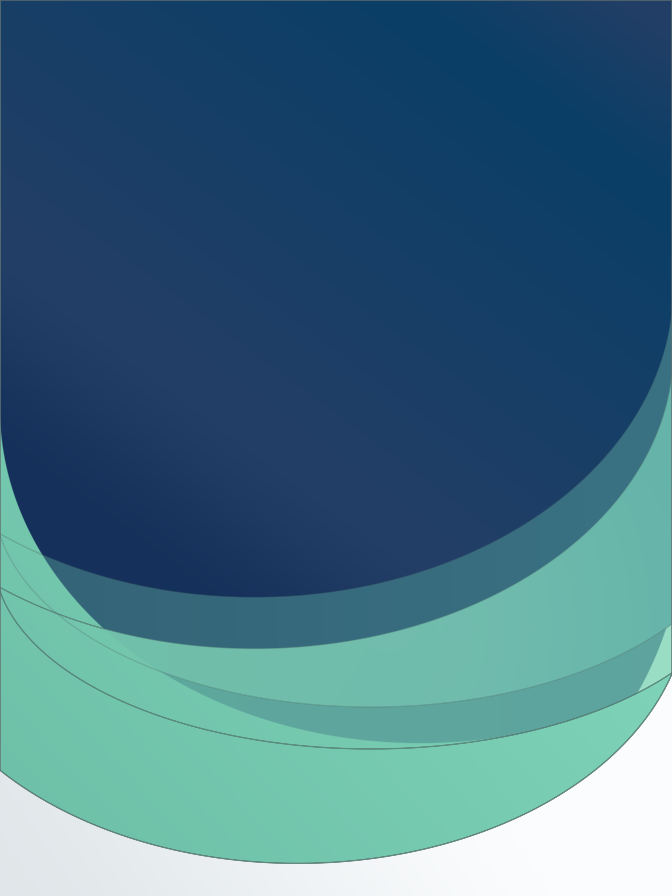
Reproduce this background procedurally as a Shadertoy shader.

```glsl
// Approximate distance to an ellipse whose sides continue straight upward
float bowl(vec2 p, vec2 centre, vec2 radii) {
    vec2 q = p - centre;
    q.y = min(q.y, -0.01);
    float k = length(q / radii);
    return k * (k - 1.0) / length(q / (radii * radii));
}

// Coverage of the inside of a shape
float fill(float d, float aa) {
    return 1.0 - smoothstep(-aa, aa, d);
}

// Coverage of a thin outline
float stroke(float d, float halfWidth, float aa) {
    return 1.0 - smoothstep(halfWidth, halfWidth + aa, abs(d));
}

// Diagonal navy sheen with four stops
vec3 navySheen(vec2 p) {
    float t = dot(p, vec2(0.595, 0.804));
    vec3 deep = vec3(0.08, 0.19, 0.355);
    vec3 violet = vec3(0.135, 0.245, 0.40);
    vec3 ocean = vec3(0.04, 0.245, 0.40);
    vec3 col = mix(deep, violet, smoothstep(0.38, 0.60, t));
    col = mix(col, ocean, clamp((t - 0.60) / 0.46, 0.0, 1.0));
    return mix(col, violet, smoothstep(1.06, 1.25, t));
}

// Soft green mist, brightest near the middle
vec3 mistGreen(vec2 p) {
    float x = p.x / 0.75;
    vec3 col = mix(vec3(0.45, 0.76, 0.665), vec3(0.39, 0.70, 0.66), x);
    float glow = exp(-18.0 * dot(p - vec2(0.52, 0.30), p - vec2(0.52, 0.30)));
    return col + vec3(0.03, 0.015, 0.015) * glow;
}

void mainImage(out vec4 fragColor, in vec2 fragCoord) {
    // Canvas units: height 1, width 0.75
    vec2 p = fragCoord / iResolution.xy * vec2(0.75, 1.0);
    float aa = 0.8 / iResolution.y;
    float hair = 0.0004;
    float x = p.x / 0.75;

    // Curves
    float base = bowl(p, vec2(0.332, 0.332), vec2(0.436, 0.2956));
    float body = bowl(p, vec2(0.4688, 0.5443), vec2(0.4688, 0.3737));
    float upper = bowl(p, vec2(0.2839, 0.6784), vec2(0.4674, 0.3451));
    float middle = bowl(p, vec2(0.2839, 0.6081), vec2(0.4674, 0.332));
    float lower = bowl(p, vec2(0.4141, 0.444), vec2(0.4206, 0.2331));
    float rim = bowl(p, vec2(0.4141, 0.3776), vec2(0.4206, 0.2135));
    float corner = length(p - vec2(0.3724, 0.4206)) - 0.3906;

    float inBase = fill(base, aa);
    float inBody = fill(max(body, rim), aa);
    float inLower = fill(lower, aa);
    float inCorner = fill(max(rim, max(-lower, -corner)), aa);

    // Pale backdrop and green base
    vec3 paper = mix(vec3(0.875, 0.90, 0.91), vec3(0.985, 0.99, 0.995),
                     smoothstep(-0.1, 0.95, x + p.y * 0.9));
    vec3 green = mix(vec3(0.43, 0.755, 0.655), vec3(0.51, 0.845, 0.74),
                     clamp(x * 0.65 + p.y * 0.8 - 0.1, 0.0, 1.0));
    vec3 col = mix(paper, green, inBase);

    // Stacked translucent layers inside the body
    vec3 teal = mix(vec3(0.37, 0.66, 0.61), vec3(0.37, 0.64, 0.62), x);
    vec3 slate = mix(vec3(0.20, 0.385, 0.46), vec3(0.225, 0.445, 0.515), x);
    vec3 layers = mix(teal, mistGreen(p), inLower);
    layers = mix(layers, slate, fill(middle, aa));
    layers = mix(layers, navySheen(p), fill(upper, aa));
    col = mix(col, layers, inBody);
    col = mix(col, vec3(0.60, 0.87, 0.77), inCorner);

    // Fine outlines
    vec3 ink = vec3(0.30, 0.42, 0.40);
    col = mix(col, ink, 0.75 * stroke(base, hair, aa));
    col = mix(col, ink, 0.65 * stroke(rim, hair, aa) * inBase);
    col = mix(col, ink, 0.25 * stroke(lower, hair, aa) * inBase);
    col = mix(col, ink, mix(0.6, 0.2, inBody) * stroke(middle, hair, aa));
    col = mix(col, ink, mix(0.3, 0.15, inBody) * stroke(upper, hair, aa));

    // Hairline frame along the painted sides
    float edge = min(min(p.x, 0.75 - p.x), 1.0 - p.y);
    col = mix(col, vec3(0.38, 0.43, 0.44), 0.7 * stroke(edge, 0.0008, aa) * inBase);

    fragColor = vec4(col, 1.0);
}
```
